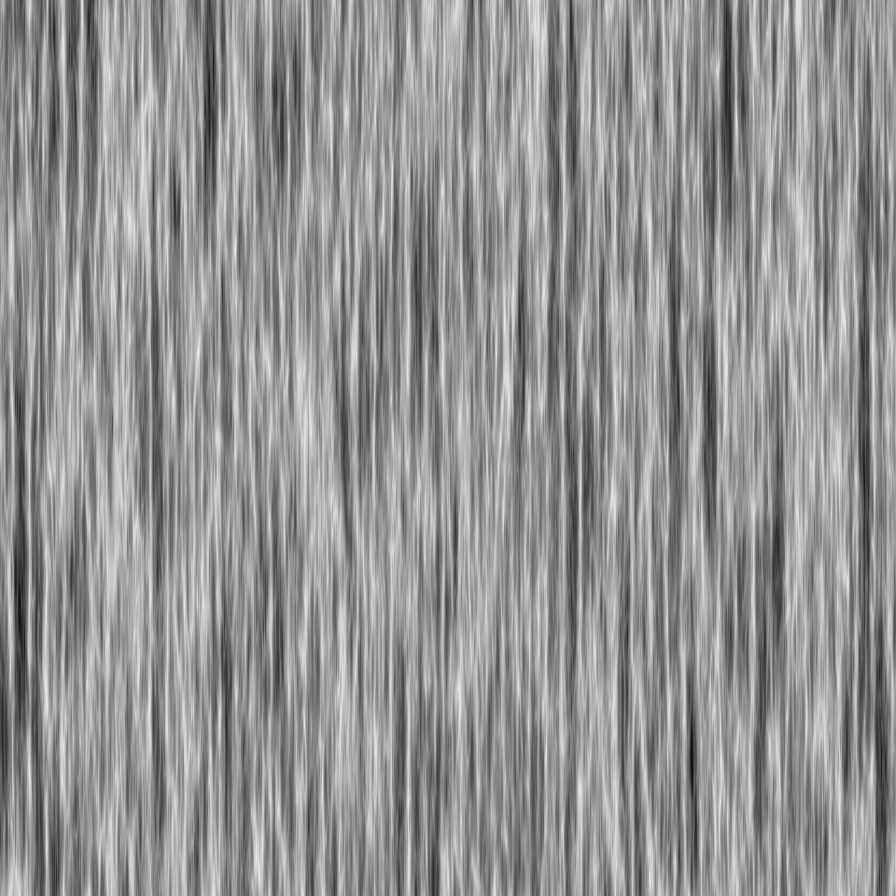
A Shadertoy shader for this texture:

```glsl
// Grey vertical fibres: stretched ridged noise with bright creases and soft dark gaps.

const vec2  BASE_CELLS    = vec2(52.0, 3.2);  // coarsest noise cells across the canvas
const int   OCTAVES       = 4;
const float OCTAVE_GAIN   = 0.78;             // strength of each finer layer
const float SLANT         = 0.45;             // vertical part of the gradients
const float ROW_SHEAR     = 0.23;             // staggers the lattice rows
const float RIDGE_SCALE   = 1.86;             // evens out the noise amplitude
const float MEAN_FOLD     = 0.2;              // average of one folded layer
const float GAP_CALM      = 1.5;              // how much gaps suppress finer fibres
const float CREASE_LEVEL  = 0.895;            // brightest grey, on the creases
const float GAP_DEPTH     = 0.57;             // how far the gaps darken
const float DARKEST       = 0.08;
const int   SMOOTH_TAPS   = 4;                // samples across one pixel
const float SMOOTH_SPAN   = 0.8;              // smoothed part of a pixel width

// Integer hash of a lattice point, two values in -1..1
vec2 hashGradient(ivec2 cell, int layer) {
    uvec3 v = uvec3(ivec3(cell, layer)) * 1664525u + 1013904223u;
    v.x += v.y * v.z; v.y += v.z * v.x; v.z += v.x * v.y;
    v ^= v >> 16u;
    v.x += v.y * v.z; v.y += v.z * v.x;
    return vec2(v.xy >> 8u) / 8388608.0 - 1.0;
}

float cornerSlope(ivec2 cell, vec2 offset, int layer) {
    return dot(hashGradient(cell, layer) * vec2(1.0, SLANT), offset);
}

float gradientNoise(vec2 p, int layer) {
    ivec2 cell = ivec2(floor(p));
    vec2 f = fract(p);
    vec2 w = f * f * (3.0 - 2.0 * f);
    float a = cornerSlope(cell, f, layer);
    float b = cornerSlope(cell + ivec2(1, 0), f - vec2(1.0, 0.0), layer);
    float c = cornerSlope(cell + ivec2(0, 1), f - vec2(0.0, 1.0), layer);
    float d = cornerSlope(cell + ivec2(1, 1), f - vec2(1.0, 1.0), layer);
    return mix(mix(a, b, w.x), mix(c, d, w.x), w.y);
}

// Sum of folded noise: zero on creases, large inside the gaps
float gapDepth(vec2 uv) {
    float depth = 0.0;
    float strength = 1.0;
    float detail = 1.0;
    float shear = ROW_SHEAR;
    vec2 cells = BASE_CELLS;
    for (int i = 0; i < OCTAVES; i++) {
        vec2 p = uv * cells + vec2(7.31, 3.57) * float(i + 1);
        p.y += shear * p.x;
        float fold = abs(gradientNoise(p, i + 1)) * RIDGE_SCALE;
        depth += strength * mix(MEAN_FOLD, fold, detail);
        // Finer fibres gather on the creases and fade in the gaps
        detail = clamp(1.0 + GAP_CALM * (MEAN_FOLD - fold), 0.2, 1.4);
        strength *= OCTAVE_GAIN;
        cells *= 2.0;
        shear = -shear;
    }
    return depth;
}

void mainImage(out vec4 fragColor, in vec2 fragCoord) {
    // Average across the pixel width to smooth the finest fibres
    float grey = 0.0;
    for (int i = 0; i < SMOOTH_TAPS; i++) {
        float shift = (float(i) + 0.5) / float(SMOOTH_TAPS) - 0.5;
        vec2 uv = (fragCoord + vec2(shift * SMOOTH_SPAN, 0.0)) / iResolution.y;
        grey += max(CREASE_LEVEL - GAP_DEPTH * gapDepth(uv), DARKEST);
    }
    fragColor = vec4(vec3(grey / float(SMOOTH_TAPS)), 1.0);
}
```
